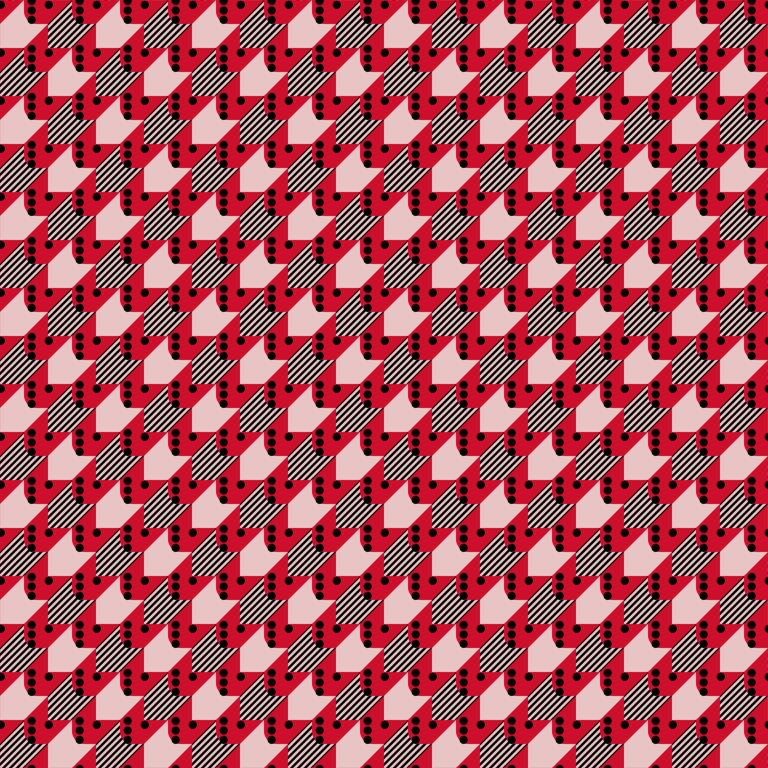
This pattern is drawn by a Shadertoy shader. Its source:

```glsl
// Red houndstooth-like weave of plain and hatched notched tiles, with black dots.

const float CELLS        = 16.0;   // cells across and down; even, so the checker wraps
const float HATCH_COUNT  = 7.0;    // hatch lines per cell
const float HATCH_DARK   = 0.5;    // dark share of each hatch period
const float NOTCH_RADIUS = 0.27;   // rounding of the notch corner
const float DOT_RADIUS   = 0.085;
const float STACK_X      = 0.66;   // column of stacked dots
const float STACK_TOP    = 0.02;
const float STACK_STEP   = 0.197;
const int   STACK_COUNT  = 3;
const vec2  LONE_DOT     = vec2(0.015, 0.10);
const float EDGE_PIXELS  = 0.75;   // half width of the smoothed edge

const vec3 RED   = vec3(0.80, 0.06, 0.17);
const vec3 PALE  = vec3(0.91, 0.77, 0.77);
const vec3 BLACK = vec3(0.03, 0.01, 0.01);

float coverage(float dist, float edge) {
    return 1.0 - smoothstep(-edge, edge, dist);
}

// Unit tile with two cut corners and a rounded notch at the upper right; y runs down.
float tileDistance(vec2 p) {
    vec2 centred = p - 0.5;
    float box = max(abs(centred.x), abs(centred.y)) - 0.5;
    float cuts = (abs(centred.x + centred.y) - 0.5) * inversesqrt(2.0);
    vec2 corner = NOTCH_RADIUS - vec2(centred.x, -centred.y);
    float notch = length(max(corner, 0.0)) + min(max(corner.x, corner.y), 0.0) - NOTCH_RADIUS;
    return max(max(box, cuts), -notch);
}

// Dark lines rising to the right, in step with the cells.
float hatchDistance(vec2 p) {
    float wave = abs(fract((p.x + p.y) * HATCH_COUNT) - 0.5);
    return (wave - 0.5 * HATCH_DARK) / HATCH_COUNT * inversesqrt(2.0);
}

// Dot repeated once per cell, measured across cell borders.
float dotDistance(vec2 p, vec2 centre) {
    return length(fract(p - centre + 0.5) - 0.5) - DOT_RADIUS;
}

float dotsDistance(vec2 p) {
    float dist = dotDistance(p, LONE_DOT);
    for (int i = 0; i < STACK_COUNT; i++) {
        vec2 centre = vec2(STACK_X, STACK_TOP + STACK_STEP * float(i));
        dist = min(dist, dotDistance(p, centre));
    }
    return dist;
}

void mainImage(out vec4 fragColor, in vec2 fragCoord) {
    vec2 uv = fragCoord / iResolution.xy;
    vec2 p = vec2(uv.x, 1.0 - uv.y) * CELLS;
    float edge = EDGE_PIXELS * CELLS / min(iResolution.x, iResolution.y);

    vec3 hatched = mix(PALE, BLACK, coverage(hatchDistance(p), edge));
    vec3 color = RED;

    // The four nearest tiles, so that edges stay smooth at cell borders
    vec2 firstCell = floor(p - 0.5);
    for (int i = 0; i < 4; i++) {
        vec2 cell = firstCell + vec2(i % 2, i / 2);
        float isHatched = mod(cell.x + cell.y, 2.0);
        vec3 fill = mix(PALE, hatched, isHatched);
        color = mix(color, fill, coverage(tileDistance(p - cell), edge));
    }

    // Dots on top
    color = mix(color, BLACK, coverage(dotsDistance(p), edge));
    fragColor = vec4(color, 1.0);
}
```
